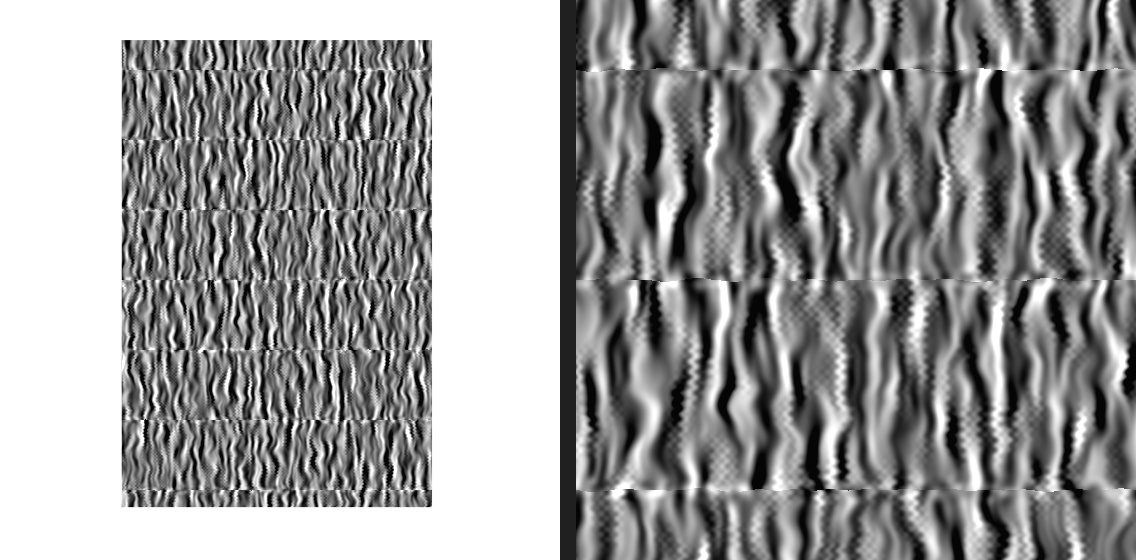
Left: the whole. Right: its middle third, enlarged.
Give the GLSL for this texture, as a Shadertoy shader.

```glsl
// Crinkled grey seersucker panel with horizontal gathering seams on white.
#define PANEL_MIN vec2(0.2174, 0.0944)
#define PANEL_MAX vec2(0.7715, 0.9284)
#define BANDS 8.0
#define FOLDS vec2(72.0, 20.0)
#define CREASES vec2(116.0, 38.0)
#define STITCHES 160.0
#define WANDER 0.0075
#define SEAM_WIDTH 0.0065
#define LIGHT_STEP 0.0018
#define MID_GREY 0.455
#define CONTRAST 0.37

const float TAU = 6.2831853;

// Integer hash of a lattice cell and a seed, 0 to 1
float hash(vec2 cell, float seed) {
    uvec3 q = uvec3(cell, seed) * uvec3(1597u, 3571u, 7919u);
    uint n = (q.x ^ (q.y << 7)) + q.z;
    n = (n ^ (n >> 15)) * 73244475u;
    n = (n ^ (n >> 16)) * 73244475u;
    n ^= n >> 15;
    return float(n & 65535u) / 65535.0;
}

float cornerSlope(vec2 cell, vec2 offset, vec2 period, float seed) {
    float angle = TAU * hash(mod(cell, period), seed);
    return dot(vec2(cos(angle), sin(angle)), offset);
}

// Gradient noise that wraps after a whole number of cells
float noise(vec2 uv, vec2 period, float seed) {
    vec2 p = uv * period, i = floor(p), f = p - i;
    vec2 w = f * f * f * (f * (f * 6.0 - 15.0) + 10.0);
    vec2 e = vec2(1.0, 0.0);
    float low = mix(cornerSlope(i, f, period, seed),
                    cornerSlope(i + e, f - e, period, seed), w.x);
    float high = mix(cornerSlope(i + e.yx, f - e.yx, period, seed),
                     cornerSlope(i + 1.0, f - 1.0, period, seed), w.x);
    return mix(low, high, w.y);
}

// Signed distance to the nearest seam
float seamOffset(float y) {
    return (fract(y * BANDS + 0.5) - 0.5) / BANDS;
}

// Cloth height: wandering folds, new in each band, puckered at the seams
float clothHeight(vec2 uv, float band, float pinch) {
    vec2 p = uv;
    p.x += WANDER * noise(uv, vec2(26.0, 34.0), 1.0);
    p.x += 0.4 * WANDER * noise(uv, vec2(40.0, 72.0), 2.0);
    float folds = noise(p, FOLDS, 10.0 + band);
    float creases = noise(p, CREASES, 30.0 + band);
    float puckers = noise(uv, vec2(92.0, 88.0), 50.0);
    return folds + 0.38 * creases + 0.6 * pinch * puckers;
}

float clothTone(vec2 uv) {
    float seam = seamOffset(uv.y);
    float pinch = exp(-seam * seam / (SEAM_WIDTH * SEAM_WIDTH));
    float wobble = 0.003 * noise(uv, vec2(48.0, 8.0), 3.0);
    float band = mod(floor((uv.y + wobble) * BANDS), BANDS);

    // Fine knit: serrated fold edges and faint dots, in patches
    float patches = smoothstep(-0.1, 0.35, noise(uv, vec2(44.0, 28.0), 4.0));
    float row = sin(TAU * STITCHES * uv.y);
    float dots = row * sin(TAU * STITCHES * uv.x);
    uv.x += 0.0007 * patches * row;

    // Light from the side
    vec2 side = vec2(LIGHT_STEP, 0.0);
    float rise = clothHeight(uv + side, band, pinch)
               - clothHeight(uv - side, band, pinch);
    float slope = rise / (2.0 * LIGHT_STEP * FOLDS.x);

    // Short light and dark knots along each seam
    float knots = noise(uv, vec2(76.0, 100.0), 60.0);
    float tone = MID_GREY + CONTRAST * slope * (1.0 - 0.25 * pinch);
    tone += pinch * (0.55 * knots + 0.06);
    return clamp(tone + 0.06 * patches * dots, 0.02, 1.0);
}

void mainImage(out vec4 fragColor, in vec2 fragCoord) {
    vec2 uv = fragCoord / iResolution.xy;

    // White surround with a crisp, smoothed panel edge
    vec2 inset = min(uv - PANEL_MIN, PANEL_MAX - uv) * iResolution.xy;
    float panel = clamp(min(inset.x, inset.y) + 0.5, 0.0, 1.0);
    fragColor = vec4(vec3(mix(1.0, clothTone(uv), panel)), 1.0);
}
```
